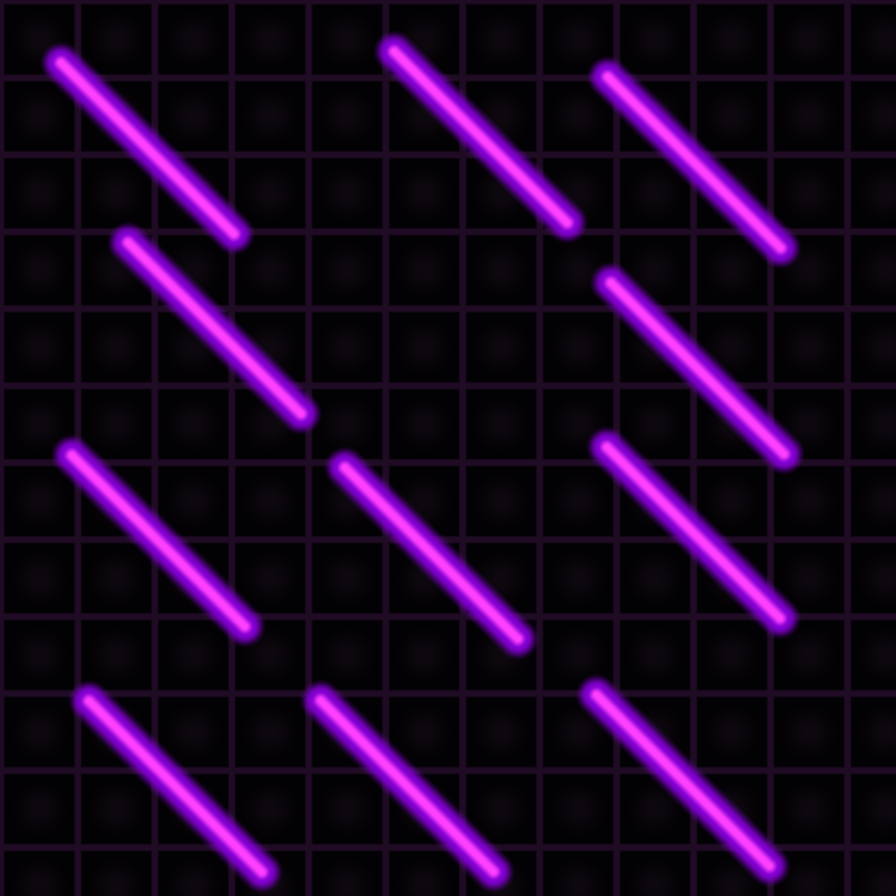
This pattern is drawn by a Shadertoy shader. Its source:

```glsl
const vec3 NIGHT = vec3(0.006, 0.002, 0.010);
const vec3 CELL_GLOW = vec3(0.052, 0.032, 0.058);
const vec3 GRID_LINE = vec3(0.125, 0.043, 0.145);
const vec3 NEON_BODY = vec3(0.51, 0.0, 0.82);
const vec3 NEON_CORE = vec3(1.0, 0.25, 1.0);

const float CELL_SIZE = 0.0859;
const vec2 STREAK_HALF = vec2(0.0965, -0.0955);
const int COLUMNS = 3;
const int ROWS = 4;
const int EMPTY_SLOT = 7;

vec2 hash22(vec2 p) {
    vec3 q = fract(p.xyx * vec3(0.1031, 0.1030, 0.0973));
    q += dot(q, q.yzx + 33.33);
    return fract((q.xx + q.yz) * q.zy);
}

float segmentDistance(vec2 p, vec2 halfAxis) {
    float along = clamp(dot(p, halfAxis) / dot(halfAxis, halfAxis), -1.0, 1.0);
    return length(p - halfAxis * along);
}

// Soft falloff from 1 inside to 0 outside, never sharper than a pixel
float falloff(float inner, float outer, float d, float pixel) {
    return 1.0 - smoothstep(inner, max(outer, inner + pixel), d);
}

// Dark tiles with a faint glow in each centre and soft lines between them
vec3 tiledFloor(vec2 p, float cellSize, float pixel) {
    vec2 local = (fract(p / cellSize) - 0.5) * cellSize;
    vec2 toLine = 0.5 * cellSize - abs(local);
    float glow = falloff(0.0, 0.46 * cellSize, length(local), pixel);
    float line = falloff(0.002, 0.0056, min(toLine.x, toLine.y), pixel);
    return mix(mix(NIGHT, CELL_GLOW, glow), GRID_LINE, line);
}

// Distance to the nearest streak, one per jittered slot
float streakDistance(vec2 p, vec2 halfAxis) {
    float nearest = 1e3;
    for (int i = 0; i < COLUMNS * ROWS; i++) {
        if (i == EMPTY_SLOT) continue;
        vec2 slot = vec2(i % COLUMNS, i / COLUMNS);
        vec2 jitter = (hash22(slot + 5.0) - 0.5) * vec2(0.11, 0.07);
        vec2 centre = vec2(0.19, 0.155) + slot * vec2(0.31, 0.23) + jitter;
        nearest = min(nearest, segmentDistance(p - centre, halfAxis));
    }
    return nearest;
}

// Violet tube with a hot pink core
vec3 addNeon(vec3 base, float d, float pixel) {
    vec3 color = mix(base, NEON_BODY, falloff(0.010, 0.025, d, pixel));
    return mix(color, NEON_CORE, falloff(0.0015, 0.0105, d, pixel));
}

void mainImage(out vec4 fragColor, in vec2 fragCoord) {
    float pixel = 1.0 / iResolution.y;
    vec2 p = fragCoord * pixel;

    // The grid hangs from the top left corner
    vec2 gridPoint = vec2(p.x, 1.0 - p.y) - 0.001;
    vec3 color = tiledFloor(gridPoint, CELL_SIZE, pixel);
    color = addNeon(color, streakDistance(p, STREAK_HALF), pixel);

    fragColor = vec4(color, 1.0);
}
```
